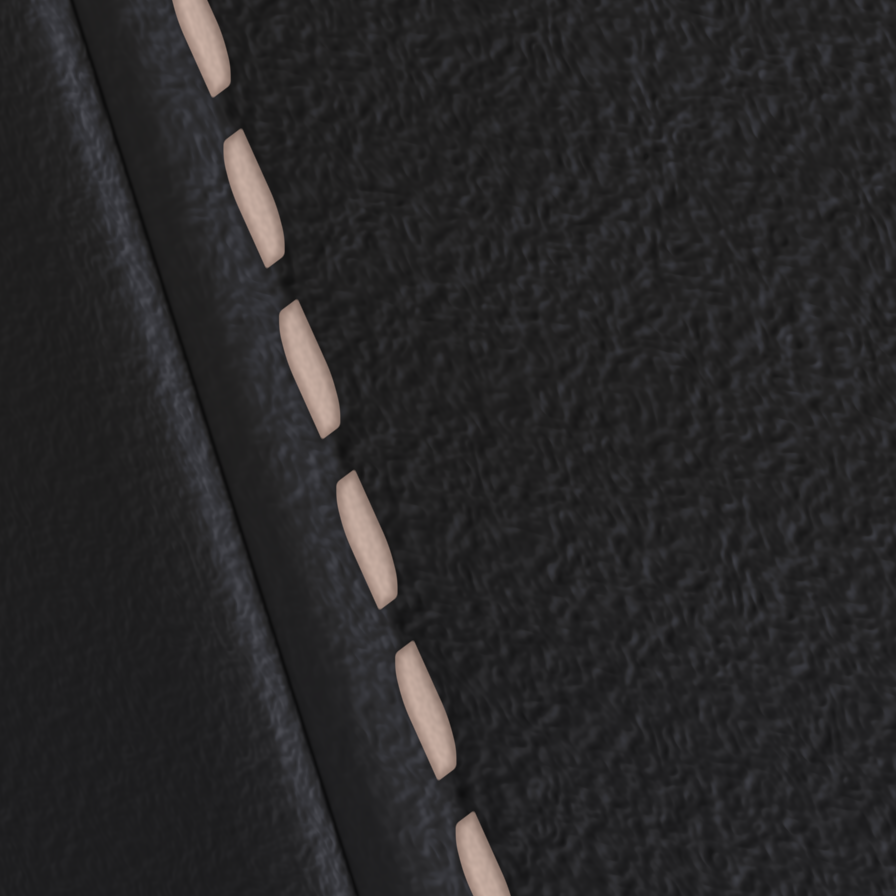
This texture is drawn by a Shadertoy shader. Its source:

```glsl
// Dark grained leather: a rolled panel edge, a narrow padded strip and a wide
// panel, divided by a sloping seam and a row of pale slanted stitches.
// Grain is embossed, warped gradient noise; stitches are a repeated distance shape.

const vec2 STITCH_ORIGIN = vec2(0.2839, 0.2214);  // x, depth from the top
const float STITCH_SPACING = 0.1905;

vec2 hashGradient(vec2 cell) {
    vec3 q = fract(vec3(cell.xyx) * vec3(0.1031, 0.1030, 0.0973));
    q += dot(q, q.yzx + 33.33);
    float angle = 6.2832 * fract((q.x + q.y) * q.z);
    return vec2(cos(angle), sin(angle));
}

float gradientNoise(vec2 p) {
    vec2 i = floor(p), f = fract(p);
    vec2 w = f * f * f * (f * (f * 6.0 - 15.0) + 10.0);
    vec2 e = vec2(0.0, 1.0);
    float a = dot(hashGradient(i), f);
    float b = dot(hashGradient(i + e.yx), f - e.yx);
    float c = dot(hashGradient(i + e.xy), f - e.xy);
    float d = dot(hashGradient(i + e.yy), f - e.yy);
    return mix(mix(a, b, w.x), mix(c, d, w.x), w.y);
}

mat2 rotation(float angle) {
    float c = cos(angle), s = sin(angle);
    return mat2(c, -s, s, c);
}

// Pebbled height: noise folded at zero leaves creases between the pebbles.
float leatherHeight(vec2 p, vec2 frequency, float angle) {
    vec2 warp = vec2(gradientNoise(p * 11.0), gradientNoise(p * 11.0 + 41.7));
    vec2 q = rotation(angle) * (p + 0.010 * warp) * frequency;
    float pebbles = sqrt(pow(gradientNoise(q), 2.0) + 0.008);
    return 0.8 * pebbles + 0.75 * gradientNoise(q * 0.8 + 17.0)
         + 0.15 * gradientNoise(q * 2.0 + 5.0);
}

// Slope toward the light at the upper left, with lit flanks favoured.
float embossedGrain(vec2 p, vec2 frequency, float angle) {
    vec2 toLight = vec2(-0.0034, 0.0022);
    float slope = leatherHeight(p, frequency, angle)
                - leatherHeight(p + toLight, frequency, angle);
    return 0.75 * slope + 0.6 * max(slope, 0.0) - 0.04;
}

float smoothMax(float a, float b, float k) {
    float h = max(k - abs(a - b), 0.0) / k;
    return max(a, b) + h * h * k * 0.25;
}

float seamX(float depth) { return 0.080 + 0.319 * depth; }
float threadX(float depth) { return 0.2137 + 0.31 * depth + 0.025 * depth * depth; }

// Slanted lozenge with softened corners; q is x and depth from its centre.
float stitchDistance(vec2 q) {
    float slant = abs(dot(q, vec2(0.912, -0.410))) - 0.0200;
    float steep = abs(dot(q, vec2(0.968, -0.250))) - 0.0225;
    float sides = abs(q.x) - 0.0342;
    float ends = abs(q.y) - 0.0818;
    float taper = abs(dot(q, vec2(0.60, 0.80))) - 0.0715;
    float body = smoothMax(smoothMax(slant, steep, 0.003), sides, 0.003);
    return smoothMax(body, smoothMax(ends, taper, 0.004), 0.004);
}

float bell(float x, float width) { return exp(-x * x / (width * width)); }

// Smooth left panel with a lit rolled edge beside the seam.
float rolledPanel(vec2 p, float s, float depth) {
    float rim = bell(s + mix(0.027, 0.019, depth), 0.018);
    float shoulder = smoothstep(-0.14, -0.025, s);
    float grain = embossedGrain(p, vec2(90.0, 62.0), 0.45);
    float light = 0.119 + 0.027 * shoulder + 0.090 * rim;
    light += grain * (0.035 + 0.090 * rim + 0.045 * shoulder);
    return light * mix(0.80, 1.0, smoothstep(0.0, -0.012, s));
}

// Padded strip, rising from the seam to a soft sheen below the thread.
float paddedStrip(vec2 p, float s, float t) {
    float across = s / (s - t + 0.0001);
    float sheen = smoothstep(0.22, 0.70, across) * smoothstep(0.025, -0.020, t);
    float grain = embossedGrain(p, vec2(76.0, 46.0), 0.75);
    float light = 0.127 + 0.072 * sheen + grain * (0.025 + 0.17 * sheen);
    return light * mix(0.88, 1.0, smoothstep(0.0, 0.016, s));
}

// Wide grained panel, shaded where it sinks under the thread.
float grainedPanel(vec2 p, float t) {
    float patches = gradientNoise(p * 5.0 + 8.0);
    float grain = embossedGrain(p, vec2(70.0, 44.0), 0.80);
    float light = 0.137 + 0.014 * patches + 0.014 * smoothstep(0.4, 1.0, p.x);
    light += grain * (0.155 + 0.065 * p.x + 0.06 * patches);
    return max(light, 0.085) * (1.0 - 0.16 * exp(-max(t, 0.0) * 24.0));
}

void mainImage(out vec4 fragColor, in vec2 fragCoord) {
    vec2 p = fragCoord / iResolution.xy;
    float pixel = 1.0 / iResolution.y;
    float depth = 1.0 - p.y;
    float s = p.x - seamX(depth);
    float t = p.x - threadX(depth);

    // Leather panels and the narrow dark seam
    float strip = paddedStrip(p, max(s, 0.0), min(t, 0.03));
    float light = mix(rolledPanel(p, s, depth), strip, smoothstep(-pixel, pixel, s));
    light = mix(light, grainedPanel(p, t), smoothstep(-0.004, 0.010, t));
    light *= 1.0 - 0.55 * bell(s, 0.0020 + pixel * 0.5);

    // Needle holes in the gaps between stitches
    float row = (depth - STITCH_ORIGIN.y) / STITCH_SPACING;
    float gapDepth = STITCH_ORIGIN.y + (floor(row) + 0.5) * STITCH_SPACING;
    vec2 hole = vec2(p.x - threadX(gapDepth) - 0.004, depth - gapDepth);
    light *= 1.0 - 0.40 * bell(length(hole * vec2(1.0, 0.75)), 0.009);
    float coolness = max(smoothstep(0.13, 0.22, light), 0.5 * smoothstep(0.4, 0.9, depth));
    vec3 color = light * mix(vec3(1.02, 1.0, 1.01), vec3(0.98, 0.99, 1.08), coolness);

    // Stitches with rounded shading and fine fibres
    float centerDepth = STITCH_ORIGIN.y + round(row) * STITCH_SPACING;
    vec2 q = vec2(p.x - threadX(centerDepth), depth - centerDepth);
    float d = stitchDistance(q);
    color *= 1.0 - 0.22 * exp(-max(d, 0.0) * 260.0);
    float roundness = smoothstep(0.0, 0.013, -d);
    float side = dot(q, vec2(0.912, -0.410)) / 0.02;
    vec3 thread = mix(vec3(0.58, 0.49, 0.45), vec3(0.75, 0.655, 0.61), roundness);
    thread *= 1.0 - 0.07 * side + 0.06 * gradientNoise(rotation(0.4) * p * vec2(190.0, 120.0));
    color = mix(color, thread, smoothstep(pixel, -pixel, d));

    fragColor = vec4(color, 1.0);
}
```
